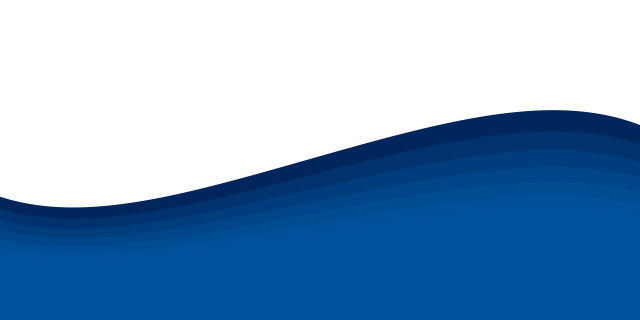
Write a Shadertoy shader that draws this background.

```glsl
// Layered blue waves on white: one swell repeated at shrinking heights.

const int   LAYERS      = 7;
const float SHRINK      = 0.9;    // height ratio between successive layers
const float COLOR_EASE  = 1.8;    // how quickly the blues brighten downwards
const vec3  PAPER       = vec3(1.0);
const vec3  DEEP_BLUE   = vec3(0.0, 0.148, 0.36);
const vec3  BRIGHT_BLUE = vec3(0.0, 0.322, 0.613);

// Height of the top swell: trough at the left, crest at the right.
float swellHeight(float x) {
    float u = x - 0.5;
    return 0.512 + u * (0.5682 + u * (-0.0586 + u * (-0.8859 - 1.966 * u * u)));
}

// Blue of a layer, where depth runs from 0 (top) to 1 (bottom).
vec3 layerColor(float depth) {
    return mix(DEEP_BLUE, BRIGHT_BLUE, 1.0 - pow(1.0 - depth, COLOR_EASE));
}

// Coverage of the area below an edge, softened over one pixel.
float coverBelow(float y, float edge, float pixel) {
    return clamp((edge - y) / pixel + 0.5, 0.0, 1.0);
}

void mainImage(out vec4 fragColor, in vec2 fragCoord) {
    vec2 uv = fragCoord / iResolution.xy;
    float pixel = 1.0 / iResolution.y;

    // Paint from the tallest wave down to the lowest.
    vec3 color = PAPER;
    float edge = swellHeight(uv.x);
    for (int i = 0; i < LAYERS; i++) {
        float depth = float(i) / float(LAYERS - 1);
        color = mix(color, layerColor(depth), coverBelow(uv.y, edge, pixel));
        edge *= SHRINK;
    }

    fragColor = vec4(color, 1.0);
}
```
